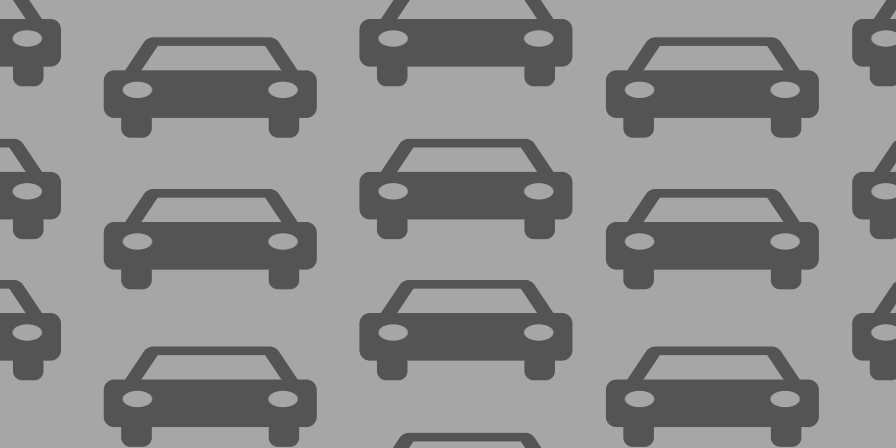
Reproduce this pattern procedurally as a Shadertoy shader.

```glsl
// Staggered columns of flat dark grey cars, seen head-on, on a light grey ground.

float roundedBox(vec2 p, vec2 halfSize, float radius) {
    vec2 q = abs(p) - halfSize + radius;
    return length(max(q, 0.0)) + min(max(q.x, q.y), 0.0) - radius;
}

// Sides flare outward below a flat top at y = 0, with rounded top corners.
float trapezoid(vec2 p, float topHalfWidth, float radius) {
    vec2 q = vec2(0.83 * (abs(p.x) - topHalfWidth - 0.67 * p.y), -p.y) + radius;
    return length(max(q, 0.0)) + min(max(q.x, q.y), 0.0) - radius;
}

float ellipse(vec2 p, vec2 radii) {
    return (length(p / radii) - 1.0) * min(radii.x, radii.y);
}

// Distance to one car; p starts at the middle of the roof, y runs down.
float car(vec2 p) {
    vec2 side = vec2(abs(p.x), p.y);
    vec2 cabin = p - vec2(1.0, 0.0);

    // Roof and pillars around an open windscreen
    float roof = max(trapezoid(cabin, 55.0, 4.0), p.y - 36.0);
    float windscreen = trapezoid(cabin - vec2(0.0, 7.4), 46.0, 0.5);
    float d = max(roof, -windscreen);

    // Body and wheels
    d = min(d, roundedBox(p - vec2(0.0, 48.7), vec2(91.3, 20.4), 9.0));
    d = min(d, roundedBox(side - vec2(63.2, 70.0), vec2(13.1, 16.0), 8.0));

    // Headlights
    return max(d, -ellipse(side - vec2(62.4, 45.0), vec2(12.6, 7.0)));
}

// Roof position of each car; columns and rows are slightly unevenly spaced.
vec2 carPosition(int column, int row) {
    float c = float(column);
    float r = float(row);
    float x = -39.0 + 219.2 * c - 8.0 * max(c - 2.0, 0.0);
    float late = step(2.0, r);
    float y = column % 2 == 0 ? -12.0 + 131.0 * r - 10.0 * late
                              : 32.0 + 130.0 * r + 5.0 * late;
    return vec2(x, y);
}

void mainImage(out vec4 fragColor, in vec2 fragCoord) {
    // The canvas is 384 units high, with y running down
    float pixel = 384.0 / iResolution.y;
    vec2 p = vec2(fragCoord.x, iResolution.y - fragCoord.y) * pixel;

    float d = 1000.0;
    for (int column = 0; column < 5; column++) {
        int rows = column == 2 ? 4 : 3;
        for (int row = 0; row < rows; row++) {
            d = min(d, car(p - carPosition(column, row)));
        }
    }

    float ink = 1.0 - smoothstep(-0.6 * pixel, 0.6 * pixel, d);
    fragColor = vec4(vec3(mix(0.65, 0.33, ink)), 1.0);
}
```
